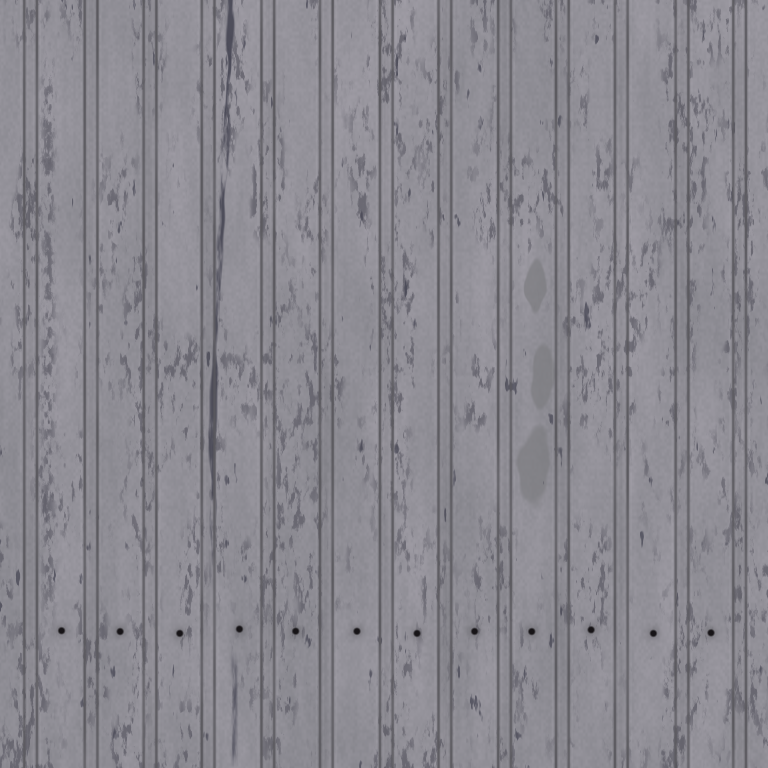
Reproduce this texture procedurally as a Shadertoy shader.

```glsl
// Weathered grey metal-like planks with paired vertical grooves, a row of nails and worn streaks.

const float BOARDS = 13.0;          // repeats across
const float GROOVE_CENTRE = 0.041;  // middle of the first groove pair
const float GROOVE_GAP = 0.0083;    // half distance between paired grooves
const float GROOVE_WIDTH = 0.0017;  // half width of one groove
const float NAIL_HEIGHT = 0.178;
const float NAIL_RADIUS = 0.0046;
const float WEAR = 0.8;             // strength of the dark flecks

const vec3 PAINT_DARK = vec3(0.535, 0.532, 0.560);
const vec3 PAINT_LIGHT = vec3(0.607, 0.597, 0.630);
const vec3 GROOVE = vec3(0.355, 0.350, 0.370);
const vec3 STAIN = vec3(0.375, 0.370, 0.410);
const vec3 SCAR = vec3(0.255, 0.255, 0.310);
const vec3 PATCH = vec3(0.485, 0.485, 0.500);
const vec3 NAIL = vec3(0.09, 0.08, 0.09);

float hash(vec2 p) {
    return fract(sin(dot(p, vec2(127.1, 311.7))) * 43758.5453);
}

float noise(vec2 p) {
    vec2 i = floor(p), f = fract(p);
    f = f * f * (3.0 - 2.0 * f);
    return mix(mix(hash(i), hash(i + vec2(1, 0)), f.x),
               mix(hash(i + vec2(0, 1)), hash(i + vec2(1, 1)), f.x), f.y);
}

float fbm(vec2 p) {
    float sum = 0.0, amp = 0.5;
    for (int i = 0; i < 4; i++) {
        sum += amp * noise(p);
        p = p * 2.03 + 17.3;
        amp *= 0.5;
    }
    return sum / 0.9375;
}

// Soft mask that is 1 between lo and hi
float band(float x, float lo, float hi, float soft) {
    return smoothstep(lo - soft, lo + soft, x) * (1.0 - smoothstep(hi - soft, hi + soft, x));
}

void mainImage(out vec4 fragColor, in vec2 fragCoord) {
    vec2 uv = fragCoord / iResolution.xy;
    float px = 1.0 / iResolution.y;

    // Board index and signed distance to the nearest groove pair
    float cell = (uv.x - GROOVE_CENTRE) * BOARDS;
    float pair = floor(cell + 0.5);
    float board = floor(cell);
    float jitter = (hash(vec2(pair, 3.0)) - 0.5) * 0.0025;
    float side = (cell - pair) / BOARDS - jitter;
    float boardRnd = hash(vec2(board, 8.0));

    // Paint: cloudy tone, vertical brush marks and fine grain
    float tone = 0.5 + 1.0 * (fbm(uv * vec2(22.0, 7.0)) - 0.5);
    tone += 0.5 * (fbm(uv * vec2(95.0, 9.0) + 40.0) - 0.5);
    tone += 0.45 * (noise(uv * vec2(330.0, 230.0)) - 0.5);
    tone += 0.22 * (boardRnd - 0.5) + 0.16 * smoothstep(0.2, 0.7, uv.y) - 0.05;
    vec3 col = mix(PAINT_DARK, PAINT_LIGHT, clamp(tone, -0.4, 1.3));

    // Three dull blotches down one board
    for (int i = 0; i < 3; i++) {
        float k = float(i);
        vec2 d = uv - vec2(0.697 + 0.01 * mod(k, 2.0), 0.629 - 0.118 * k);
        d += 0.012 * (vec2(noise(uv * 45.0), noise(uv * 45.0 + 9.0)) - 0.5);
        float r = length(d / vec2(0.014 + 0.003 * k, 0.036 + 0.008 * k));
        col = mix(col, PATCH, 0.7 * (1.0 - smoothstep(0.85, 1.1, r)));
    }

    // Flecks gathered in patches, thicker beside the grooves
    float nearGroove = exp(-abs(abs(side) - 0.013) * 110.0);
    float patches = smoothstep(0.45, 0.72, fbm(uv * vec2(32.0, 8.0) + 71.0) + 0.13 * nearGroove);
    float flecks = smoothstep(0.52, 0.72, fbm(uv * vec2(190.0, 62.0) + 5.0));
    col = mix(col, STAIN, WEAR * patches * flecks);
    float chips = smoothstep(0.76, 0.84, fbm(uv * vec2(85.0, 24.0) + 120.0));
    col = mix(col, SCAR, 0.7 * chips);

    // Long speckled stain on the second board
    float speckle = smoothstep(0.42, 0.66, fbm(uv * vec2(200.0, 85.0) + 33.0));
    float stain = exp(-pow((uv.x - 0.063) / 0.009, 2.0)) * band(uv.y, 0.20, 0.92, 0.05);
    col = mix(col, STAIN, 0.75 * stain * speckle);

    // Leaning scar down the fourth board, with a short one below the nails
    float lean = 0.277 + 0.024 * smoothstep(0.4, 1.05, uv.y) + 0.003 * (noise(uv * vec2(1.0, 35.0)) - 0.5);
    float scarWidth = 0.0015 + 0.0045 * noise(vec2(2.0, uv.y * 24.0));
    float scar = 1.0 - smoothstep(scarWidth * 0.5, scarWidth + px, abs(uv.x - lean));
    scar *= band(uv.y, 0.28, 1.1, 0.07);
    float lower = 1.0 - smoothstep(0.001, 0.006, abs(uv.x - 0.305));
    scar = max(scar, 0.8 * lower * band(uv.y, 0.01, 0.14, 0.015));
    scar *= smoothstep(0.25, 0.55, fbm(uv * vec2(130.0, 18.0) + 50.0));
    col = mix(col, SCAR, 0.85 * scar);

    // Paired grooves, a shaded rail between them and a thin lit lip
    float edge = abs(abs(side) - GROOVE_GAP);
    col *= 1.0 - 0.04 * (1.0 - smoothstep(GROOVE_GAP - px, GROOVE_GAP + px, abs(side)));
    col += 0.025 * exp(-pow((edge - 0.0043) / 0.0013, 2.0));
    float depth = 0.72 + 0.28 * noise(vec2(pair * 7.0 + sign(side), uv.y * 16.0));
    float line = 1.0 - smoothstep(GROOVE_WIDTH - px, GROOVE_WIDTH + px, edge);
    col = mix(col, GROOVE, depth * max(line, 0.3 * exp(-edge * 420.0)));

    // One nail on each whole board, in a faint dent
    vec2 nail = vec2((board + 0.5) / BOARDS + GROOVE_CENTRE, NAIL_HEIGHT);
    nail += (vec2(boardRnd, hash(vec2(board, 21.0))) - 0.5) * vec2(0.005, 0.006);
    float dist = length(uv - nail);
    float whole = step(0.0, board) * step(board, BOARDS - 2.0);
    col *= 1.0 - 0.16 * whole * exp(-pow(dist / 0.009, 2.0));
    col = mix(col, NAIL, whole * (1.0 - smoothstep(NAIL_RADIUS - 1.5 * px, NAIL_RADIUS + px, dist)));

    fragColor = vec4(col, 1.0);
}
```
